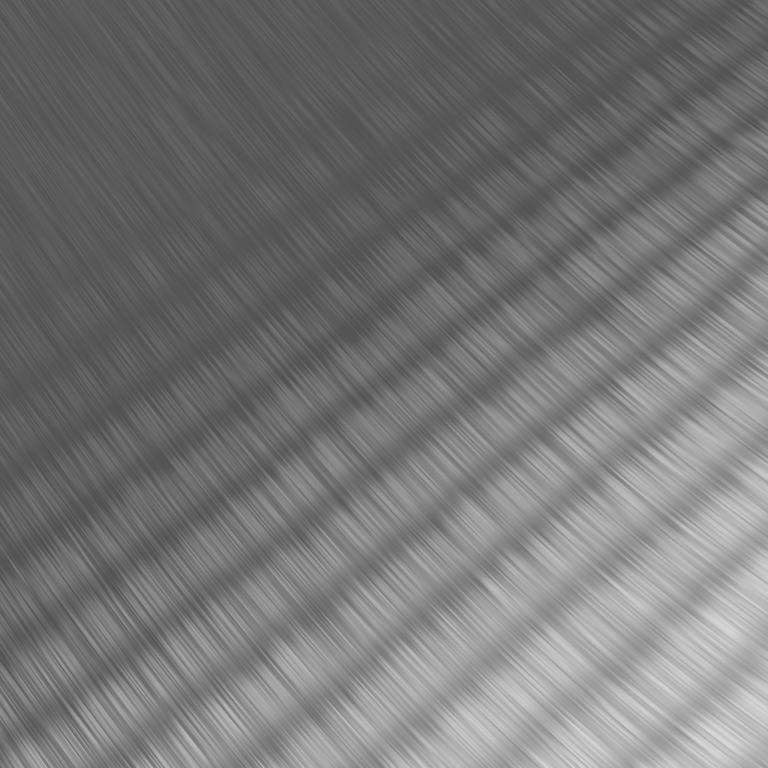
This texture is drawn by a WebGL 2 fragment shader. Its source:

```glsl
#version 300 es
precision highp float;
// Brushed grey fibres crossed by fanning diagonal ripples, lit from the lower right.

uniform vec2 u_resolution;
out vec4 fragColor;

float hash(vec2 p) {
  vec3 q = fract(vec3(p.xyx) * 0.1031);
  q += dot(q, q.yzx + 33.33);
  return fract((q.x + q.y) * q.z);
}

float noise(vec2 p) {
  vec2 cell = floor(p), f = fract(p);
  f = f * f * (3.0 - 2.0 * f);
  return mix(mix(hash(cell), hash(cell + vec2(1, 0)), f.x),
             mix(hash(cell + vec2(0, 1)), hash(cell + vec2(1, 1)), f.x), f.y);
}

// Ripple index: whole numbers lie on the dark valleys, which fan out to the lower left.
float rippleIndex(vec2 p) {
  float fromRight = 1.0 - p.x;
  float a = 0.0047;
  float b = 0.0781 + 0.03 * fromRight;
  float c = 0.0586 + 0.68 * fromRight - p.y;
  return c > 0.0 ? -c / b : (sqrt(b * b - 4.0 * a * c) - b) / (2.0 * a);
}

void main() {
  vec2 p = gl_FragCoord.xy / u_resolution;
  p.y = 1.0 - p.y;

  // Fibres run down to the right and flatten on the way.
  float across = p.y - 1.45 * p.x + 0.37 * p.x * p.x + 3.0;
  float ripple = rippleIndex(p);
  float along = ripple + 20.0;

  // Hair-thin, medium and grouped streaks, each centred on zero.
  float fine = noise(vec2(across * 310.0, along * 1.2)) - 0.5;
  float medium = noise(vec2(across * 190.0 + 71.0, along * 1.4)) - 0.5;
  float group = noise(vec2(across * 48.0 + 19.0, along * 1.7)) - 0.5;
  float streak = 0.95 * fine + 0.3 * medium + 0.2 * group;

  // Valleys wander slightly and are frayed by single fibres.
  float wander = noise(p * 9.0 + 5.0) - 0.5;
  float phase = ripple + 0.1 * wander + 0.1 * fine + 0.06 * medium + 0.1 * group;
  float valley = pow(0.5 + 0.5 * cos(6.28319 * phase), 2.0);

  // Broad light, then ripple shading, then fibre sheen on the crests.
  float light = 0.35 + 0.4 * smoothstep(-2.0, 8.5, ripple);
  float relief = smoothstep(-4.5, 3.5, ripple);
  float shade = light + relief * (0.035 - 0.118 * valley);
  float lowerLeft = smoothstep(0.5, 1.0, p.y) * smoothstep(0.6, 0.0, p.x);
  float sheen = mix(0.075, 0.17, relief) + 0.08 * lowerLeft;
  shade += streak * sheen * (1.1 - 0.35 * valley);

  // Keep the unlit area from falling below its soft floor.
  float ground = 0.32;
  shade = ground + 0.5 * (shade - ground + sqrt((shade - ground) * (shade - ground) + 0.0004));
  fragColor = vec4(vec3(clamp(shade, 0.0, 0.84)), 1.0);
}
```
